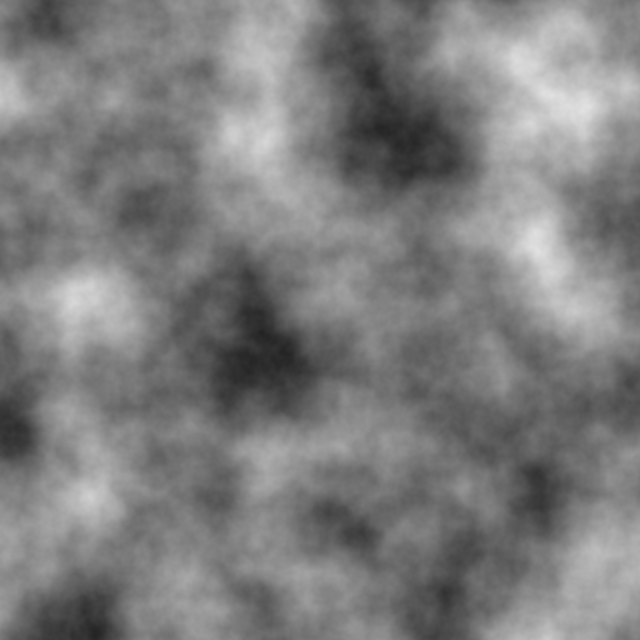
A Shadertoy shader for this texture:

```glsl
// Soft grey clouds: fractal gradient noise whose octaves double in frequency
// and halve in strength, mapped linearly to grey around a middle tone.

const float BASE_CELLS = 4.0;    // lattice cells across the canvas, first octave
const int   OCTAVES    = 6;
const float LACUNARITY = 2.0;    // frequency step per octave
const float GAIN       = 0.5;    // strength step per octave
const float MID_GREY   = 0.475;
const float CONTRAST   = 0.55;
const uint  SEED       = 17u;
const float TAU        = 6.2831853;

// Integer hash with well mixed bits
uint hash(uint n) {
    n = n * 747796405u + 2891336453u;
    n = ((n >> ((n >> 28u) + 4u)) ^ n) * 277803737u;
    return (n >> 22u) ^ n;
}

// Unit gradient in a random direction for a lattice corner
vec2 cornerGradient(ivec2 corner, uint seed) {
    uint bits = hash(uint(corner.x) + hash(uint(corner.y) + hash(seed)));
    float angle = TAU * float(bits >> 8u) / 16777216.0;
    return vec2(cos(angle), sin(angle));
}

// Gradient noise with quintic blending, centred on zero
float gradientNoise(vec2 p, uint seed) {
    ivec2 cell = ivec2(floor(p));
    vec2 f = fract(p);
    vec2 blend = f * f * f * (f * (f * 6.0 - 15.0) + 10.0);
    vec4 ramps;
    for (int i = 0; i < 4; i++) {
        ivec2 corner = ivec2(i & 1, i >> 1);
        ramps[i] = dot(cornerGradient(cell + corner, seed), f - vec2(corner));
    }
    vec2 rows = mix(ramps.xz, ramps.yw, blend.x);
    return mix(rows.x, rows.y, blend.y);
}

// Sum of octaves, each with its own seed
float cloudNoise(vec2 p) {
    float sum = 0.0;
    float amplitude = 1.0;
    for (int i = 0; i < OCTAVES; i++) {
        sum += amplitude * gradientNoise(p, SEED + uint(i));
        p *= LACUNARITY;
        amplitude *= GAIN;
    }
    return sum;
}

void mainImage(out vec4 fragColor, in vec2 fragCoord) {
    vec2 uv = fragCoord / iResolution.y;
    uv.x = 1.0 - uv.x;    // mirrored so that the banks lean down to the right
    float grey = MID_GREY + CONTRAST * cloudNoise(uv * BASE_CELLS);
    fragColor = vec4(vec3(clamp(grey, 0.0, 1.0)), 1.0);
}
```
